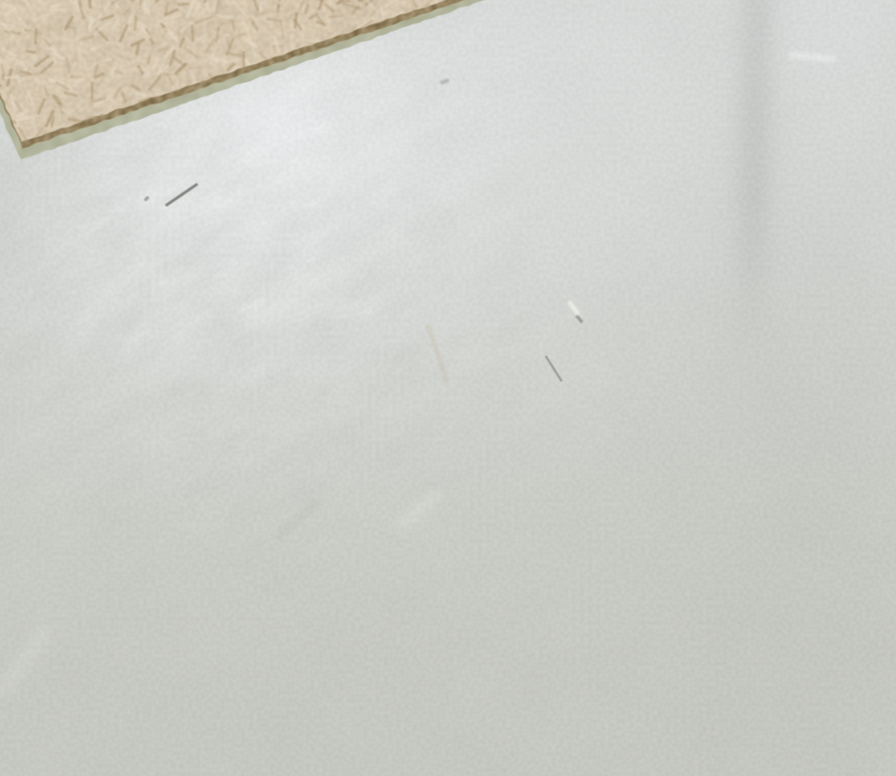
Give the GLSL for this texture, as a WebGL 1 fragment shader.

```glsl
precision highp float;
// A pale, softly lit floor with the corner of a pressed-strand board at the top left.
// Gaussian glows and a hazy vertical shadow shade the floor, gradient noise adds
// scuffs and grain, and the board is two half-planes covered in scattered strands.

uniform vec2 u_resolution;

const vec3 FLOOR_LOW = vec3(0.772, 0.782, 0.752);
const vec3 FLOOR_HIGH = vec3(0.835, 0.843, 0.836);
const vec3 GLOW_TINT = vec3(0.95, 0.95, 1.10);
const vec3 BOARD_TAN = vec3(0.835, 0.778, 0.685);
const vec3 BOARD_RIM = vec3(0.57, 0.50, 0.37);
const vec3 BOARD_SIDE = vec3(0.70, 0.71, 0.61);
const vec3 STRAND_DARK = vec3(0.66, 0.57, 0.43);
const vec3 STRAND_LIGHT = vec3(0.90, 0.86, 0.79);
const vec3 SCRATCH_DARK = vec3(0.46, 0.46, 0.44);
const vec3 CHIP_WHITE = vec3(0.93, 0.93, 0.90);
const vec2 BOARD_CORNER = vec2(0.027, 0.794);
const vec2 FRONT_NORMAL = vec2(0.326, -0.945);
const vec2 LEFT_NORMAL = vec2(-0.913, -0.408);
const float RIM_WIDTH = 0.008;
const float LEFT_SIDE_WIDTH = 0.008;
const float GRAIN = 0.028;
const float STRAND_CELLS = 34.0;

float hash(vec2 p) {
  return fract(sin(dot(p, vec2(127.1, 311.7))) * 43758.5);
}

float gradDot(vec2 cell, vec2 offset) {
  float a = 6.2832 * hash(cell);
  return dot(vec2(cos(a), sin(a)), offset);
}

float gradientNoise(vec2 p) {
  vec2 i = floor(p), f = fract(p);
  vec2 s = f * f * f * (f * (f * 6.0 - 15.0) + 10.0);
  vec2 e = vec2(1.0, 0.0);
  return mix(mix(gradDot(i, f), gradDot(i + e, f - e), s.x),
             mix(gradDot(i + e.yx, f - e.yx), gradDot(i + 1.0, f - 1.0), s.x), s.y);
}

float fbm(vec2 p) {
  float sum = 0.0, amp = 0.6;
  for (int i = 0; i < 4; i++) {
    sum += amp * gradientNoise(p);
    p = mat2(1.6, 1.2, -1.2, 1.6) * p + 7.3;
    amp *= 0.55;
  }
  return sum;
}

float glow(vec2 p, vec2 centre, vec2 radius) {
  vec2 q = (p - centre) / radius;
  return exp(-dot(q, q));
}

float segmentDistance(vec2 p, vec2 a, vec2 b) {
  vec2 pa = p - a, ba = b - a;
  return length(pa - ba * clamp(dot(pa, ba) / dot(ba, ba), 0.0, 1.0));
}

// Soft stroke: solid on its axis, faded out at the given width.
float stroke(vec2 p, vec2 a, vec2 b, float width) {
  return 1.0 - smoothstep(0.0, width, segmentDistance(p, a, b));
}

vec3 floorColour(vec2 p) {
  vec3 col = mix(FLOOR_LOW, FLOOR_HIGH, smoothstep(0.0, 1.0, p.y));
  float shine = 0.052 * glow(p, vec2(0.37, 0.85), vec2(0.21, 0.14))
              + 0.040 * glow(p, vec2(0.30, 0.65), vec2(0.28, 0.23))
              + 0.014 * glow(p, vec2(0.75, 0.82), vec2(0.22, 0.25))
              + 0.016 * glow(p, vec2(1.08, 1.0), vec2(0.09, 0.18));
  col += GLOW_TINT * shine;
  col -= 0.022 * glow(p, vec2(0.0, 0.70), vec2(0.06, 0.2));

  // Hazy upright shadow, narrower and stronger towards the top.
  float axis = mix(0.958, 0.975, p.y);
  float reach = smoothstep(0.50, 0.80, p.y);
  col -= 0.052 * reach * glow(p, vec2(axis, p.y), vec2(0.026, 1.0));
  col -= 0.016 * glow(p, vec2(1.02, 0.5), vec2(0.16, 0.38));

  // Slanted scuffs where the light falls, then broad mottling and fine grain.
  vec2 slant = vec2(dot(p, vec2(0.88, 0.47)), dot(p, vec2(-0.47, 0.88)));
  float lit = glow(p, vec2(0.30, 0.66), vec2(0.36, 0.32));
  col += 0.050 * lit * fbm(slant * vec2(12.0, 26.0));
  col += 0.025 * lit * smoothstep(0.18, 0.5, fbm(slant * vec2(20.0, 38.0) + 9.0));
  col += 0.012 * fbm(p * 9.0 + 4.0);
  return col + GRAIN * gradientNoise(p * 190.0);
}

vec3 addMarks(vec3 col, vec2 p) {
  col += 0.045 * stroke(p, vec2(1.022, 0.929), vec2(1.072, 0.924), 0.009);
  col += 0.022 * stroke(p, vec2(0.005, 0.115), vec2(0.055, 0.180), 0.022);
  col += 0.022 * stroke(p, vec2(0.52, 0.325), vec2(0.56, 0.36), 0.018);
  col -= 0.022 * stroke(p, vec2(0.36, 0.31), vec2(0.405, 0.35), 0.013);
  col -= vec3(0.02, 0.035, 0.06) * stroke(p, vec2(0.552, 0.58), vec2(0.575, 0.51), 0.006);
  float dark = 0.90 * stroke(p, vec2(0.215, 0.736), vec2(0.253, 0.762), 0.0035);
  dark += 0.55 * stroke(p, vec2(0.704, 0.540), vec2(0.723, 0.510), 0.003);
  dark += 0.60 * stroke(p, vec2(0.188, 0.743), vec2(0.190, 0.745), 0.004);
  dark += 0.35 * stroke(p, vec2(0.570, 0.894), vec2(0.576, 0.896), 0.005);
  dark += 0.60 * stroke(p, vec2(0.744, 0.592), vec2(0.749, 0.586), 0.004);
  col = mix(col, SCRATCH_DARK, min(dark, 1.0));
  return mix(col, CHIP_WHITE, 0.9 * stroke(p, vec2(0.735, 0.609), vec2(0.744, 0.597), 0.006));
}

vec3 boardTop(vec2 p) {
  vec3 col = BOARD_TAN + 0.07 * fbm(p * vec2(30.0, 42.0)) + 0.05 * gradientNoise(p * 150.0);
  for (int layer = 0; layer < 5; layer++) {
    vec2 q = p * STRAND_CELLS + float(layer) * vec2(3.37, 7.61);
    vec2 id = floor(q) + float(layer) * 31.0;
    float angle = 6.2832 * hash(id);
    vec2 arm = vec2(cos(angle), sin(angle)) * mix(0.15, 0.36, hash(id + 5.0));
    vec2 centre = 0.5 + 0.2 * (vec2(hash(id + 2.0), hash(id + 8.0)) - 0.5);
    float strand = stroke(fract(q), centre - arm, centre + arm, 0.13);
    float pick = hash(id + 13.0);
    col = mix(col, mix(STRAND_DARK, STRAND_LIGHT, step(0.45, pick)), strand * 0.6 * hash(id + 17.0));
  }
  return col;
}

void main() {
  vec2 p = gl_FragCoord.xy / u_resolution.y;
  float soft = max(0.0016, 0.8 / u_resolution.y);
  vec3 col = addMarks(floorColour(p), p);

  // Signed distances to the board's two outer edges, negative inside.
  float ragged = 0.0022 * gradientNoise(p * 70.0);
  float front = dot(p - BOARD_CORNER, FRONT_NORMAL) + ragged;
  float left = dot(p - BOARD_CORNER, LEFT_NORMAL) + ragged;
  float sideWidth = mix(0.014, 0.008, clamp(p.x / 0.6, 0.0, 1.0));
  float body = max(front, left);
  float rim = max(front + sideWidth, left + LEFT_SIDE_WIDTH);
  float top = max(front + sideWidth + RIM_WIDTH, left + LEFT_SIDE_WIDTH + 0.002);

  vec3 side = BOARD_SIDE + 0.06 * gradientNoise(p * 60.0);
  vec3 rimColour = BOARD_RIM + 0.16 * gradientNoise(p * 110.0);
  col = mix(col, side, 1.0 - smoothstep(-soft, soft, body));
  col = mix(col, rimColour, 1.0 - smoothstep(-soft, soft, rim));
  col = mix(col, boardTop(p), 1.0 - smoothstep(-soft, soft, top));
  gl_FragColor = vec4(clamp(col, 0.0, 1.0), 1.0);
}
```
